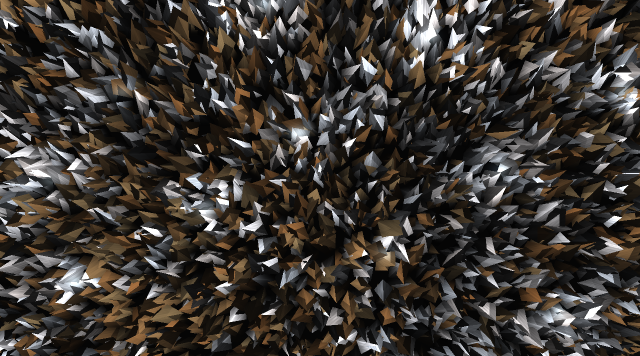
Write a Shadertoy shader that draws this background.

```glsl
const float CELL = 0.066;
const int LAYERS = 5;
const int LIGHTS = 11;

struct Hit {
    float height;
    vec2 local;   // along the ridge, away from the ridge
    vec2 id;
    float facet;
};

vec4 hash4(vec2 p) {
    vec4 q = fract(p.xyxy * vec4(0.1031, 0.1030, 0.0973, 0.1099));
    q += dot(q, q.wzxy + 33.33);
    return fract((q.xxyz + q.yzzw) * q.zywx);
}

float noise(vec2 p) {
    vec2 i = floor(p), f = fract(p);
    f = f * f * (3.0 - 2.0 * f);
    float low = mix(hash4(i).x, hash4(i + vec2(1, 0)).x, f.x);
    float high = mix(hash4(i + vec2(0, 1)).x, hash4(i + vec2(1, 1)).x, f.x);
    return mix(low, high, f.y);
}

// One pointed crystal: a ridged kite leaning away from the focus
void traceShard(vec2 p, vec2 id, vec2 corner, vec2 focus, inout Hit hit) {
    vec4 a = hash4(id), b = hash4(id + 71.7);
    vec2 center = corner + a.xy * CELL;
    vec2 away = center - focus;
    float radius = length(away);
    float angle = atan(away.y, away.x) + (a.z - 0.5) * mix(2.6, 1.1, smoothstep(0.1, 0.6, radius));
    vec2 dir = vec2(cos(angle), sin(angle));
    float len = (0.065 + 0.04 * min(radius, 1.1)) * (0.7 + 0.5 * a.w);

    vec2 d = p - center;
    float u = dot(d, dir) / len + 0.5;
    float v = dot(d, vec2(-dir.y, dir.x));
    float side = step(0.0, v);
    float shoulder = mix(0.3 + 0.35 * b.x, 0.65 - 0.4 * b.y, side);
    float width = mix(0.014 + 0.024 * b.z, 0.014 + 0.024 * b.w, side);
    float edge = width * min(u / shoulder, (1.0 - u) / (1.0 - shoulder));
    if (abs(v) > edge) return;

    float across = abs(v) / width;
    float height = 0.9 * fract(b.x * 7.0 + a.w * 3.0) + 0.7 * u - 0.35 * across;
    if (height > hit.height) {
        float split = step(shoulder + 0.1, u + 0.35 * across);
        hit = Hit(height, vec2(u, across), id, side + 2.0 * split);
    }
}

Hit traceField(vec2 p, vec2 focus) {
    Hit hit = Hit(-1.0, vec2(0), vec2(0), 0.0);
    for (int layer = 0; layer < LAYERS; layer++) {
        vec2 shift = CELL * vec2(0.37, 0.61) * float(layer);
        vec2 base = floor((p + shift) / CELL);
        for (int y = -1; y <= 1; y++)
        for (int x = -1; x <= 1; x++) {
            vec2 cell = base + vec2(x, y);
            traceShard(p, cell + 137.0 * float(layer + 1), cell * CELL - shift, focus, hit);
        }
    }
    return hit;
}

// x: wide pool of light, y: tight glare
vec2 lightPools(vec2 p, float aspect) {
    vec2 sum = vec2(0);
    for (int i = 0; i < LIGHTS; i++) {
        float n = float(i);
        vec4 h = hash4(vec2(n * 5.3, 19.0));
        vec2 pos = vec2((n + h.x) / float(LIGHTS) * aspect, fract(n * 0.618 + 0.45 + 0.15 * h.y));
        vec2 d = (p - pos) * vec2(0.75, 1.0);
        float r2 = dot(d, d);
        sum += vec2(exp(-r2 / 0.006), exp(-r2 / 0.0004) * (0.3 + 0.7 * h.z));
    }
    return min(sum, 1.0);
}

vec3 shade(vec2 p, Hit hit, vec2 pools) {
    vec3 gap = vec3(0.018, 0.018, 0.02);
    if (hit.height < 0.0) return gap + vec3(0.1, 0.13, 0.16) * pools.y;
    vec4 body = hash4(hit.id + 31.0);
    vec4 face = hash4(hit.id + 17.3 * (hit.facet + 1.0));

    // Reflected light, facet by facet
    float light = 0.03 + 0.78 * pow(face.x, 2.7);
    light += pools.x * (0.06 + 0.75 * face.y * face.y);
    light *= 0.75 + 0.5 * mix(hit.local.x, 1.0 - hit.local.y, face.z);
    float brushed = noise(vec2(hit.local.x * 4.0, hit.local.y * 22.0) + hit.id);
    light *= 0.85 + 0.3 * brushed;
    light *= smoothstep(0.1, 1.15, hit.height);
    light *= 0.65 + 0.7 * noise(p * 5.0 + 3.0);

    // Bronze or steel
    float bronzeChance = 0.2 + 0.6 * noise(p * 3.0 + 9.0) - 0.4 * pools.x;
    float bronze = step(body.x, bronzeChance);
    vec3 steelTint = mix(vec3(0.95, 1.0, 1.07), vec3(1.03, 0.99, 0.98), body.y);
    vec3 bronzeTint = mix(vec3(1.25, 0.82, 0.45), vec3(1.15, 0.97, 0.68), body.z);
    vec3 steel = steelTint * light * 1.1;
    vec3 metal = bronzeTint * (0.62 * light / (0.6 + 0.7 * light) + 0.01);
    vec3 color = mix(steel, metal, bronze);
    color += vec3(0.85, 0.95, 1.0) * pools.y * (0.15 + 0.7 * face.w);
    return color + 0.012;
}

void mainImage(out vec4 fragColor, in vec2 fragCoord) {
    float aspect = iResolution.x / iResolution.y;
    vec2 focus = vec2(0.53 * aspect, 0.3);
    vec3 color = vec3(0);
    for (int s = 0; s < 4; s++) {
        vec2 offset = vec2(s % 2, s / 2) * 0.5 - 0.25;
        vec2 p = (fragCoord + offset) / iResolution.y;
        color += min(shade(p, traceField(p, focus), lightPools(p, aspect)), 1.0);
    }
    fragColor = vec4(color * 0.25, 1.0);
}
```
